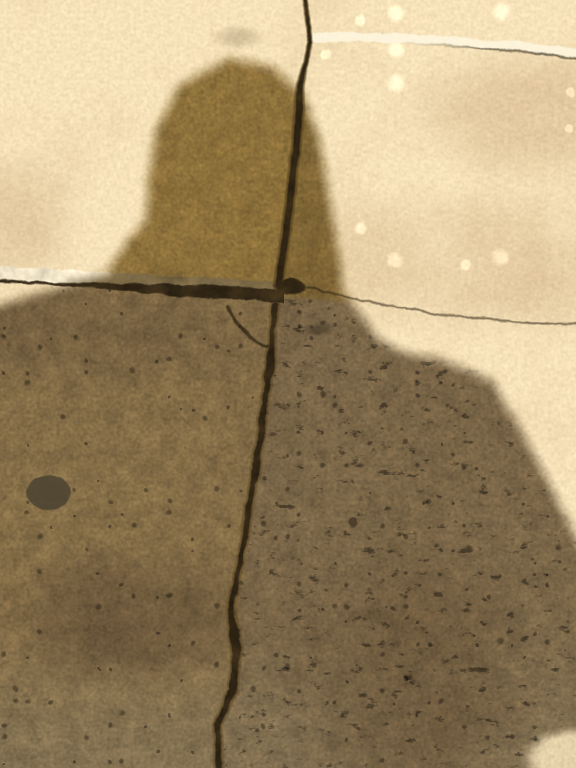
Give the GLSL for this texture, as a Shadertoy shader.

```glsl
#define SUN_COLOR vec3(.97, .89, .73)
#define TAN_COLOR vec3(.85, .74, .57)
#define HEAD_SHADE vec3(.55, .44, .23)
#define LEFT_SHADE vec3(.52, .43, .28)
#define RIGHT_SHADE vec3(.48, .40, .28)
#define DEEP_SHADE vec3(.42, .34, .23)
#define CRACK_COLOR vec3(.17, .13, .07)
#define PENUMBRA .013
#define GRAIN .13
#define JAGGEDNESS .006

const int COUNT = 23;
const vec2 outline[COUNT] = vec2[COUNT](
    vec2(-.1, -.1), vec2(-.1, .58), vec2(0, .603), vec2(.07, .624),
    vec2(.14, .645), vec2(.165, .685), vec2(.19, .715), vec2(.193, .765),
    vec2(.203, .83), vec2(.235, .89), vec2(.3, .924), vec2(.355, .912),
    vec2(.395, .875), vec2(.415, .82), vec2(.44, .675), vec2(.447, .62),
    vec2(.495, .557), vec2(.525, .541), vec2(.575, .532), vec2(.64, .505),
    vec2(.7, .4), vec2(.755, .29), vec2(.85, -.1));

vec2 hash2(vec2 p) {
    p = vec2(dot(p, vec2(127.1, 311.7)), dot(p, vec2(269.5, 183.3)));
    return fract(sin(p) * 43758.5);
}

float corner(vec2 i, vec2 f, vec2 o) { return dot(hash2(i + o) * 2. - 1., f - o); }

float gradientNoise(vec2 p) {
    vec2 i = floor(p), f = fract(p), u = f * f * (3. - 2. * f), e = vec2(0, 1);
    return mix(mix(corner(i, f, e.xx), corner(i, f, e.yx), u.x),
               mix(corner(i, f, e.xy), corner(i, f, e.yy), u.x), u.y);
}

float fbm(vec2 p) {
    float sum = 0., amp = .6;
    for (int i = 0; i < 4; i++, amp *= .55, p = p * 2.03 + 7.1) sum += amp * gradientNoise(p);
    return sum;
}

float segment(vec2 p, vec2 a, vec2 b) {
    vec2 d = b - a;
    return length(p - a - d * clamp(dot(p - a, d) / dot(d, d), 0., 1.));
}

// Distance to a polyline of six points, two per vector
float path(vec2 p, vec4 a, vec4 b, vec4 c) {
    float d = min(segment(p, a.xy, a.zw), segment(p, a.zw, b.xy));
    d = min(d, min(segment(p, b.xy, b.zw), segment(p, b.zw, c.xy)));
    return min(d, segment(p, c.xy, c.zw));
}

// Signed distance to the shadow outline, negative inside
float shadowDist(vec2 p) {
    float d = 1., side = 1.;
    for (int i = 0; i < COUNT; i++) {
        vec2 a = outline[i], b = outline[(i + 1) % COUNT];
        d = min(d, segment(p, a, b));
        if ((a.y > p.y) != (b.y > p.y) &&
            p.x < a.x + (b.x - a.x) * (p.y - a.y) / (b.y - a.y)) side = -side;
    }
    return d * side;
}

float stroke(float d, float halfWidth) {
    float aa = 1.2 / iResolution.y;
    return 1. - smoothstep(halfWidth - aa, halfWidth + aa, d);
}

float blob(vec2 p, vec2 center, vec2 radius) {
    return 1. - smoothstep(.3, 1.2, length((p - center) / radius));
}

// Randomly sized dots, one per cell
float specks(vec2 p, float cells, float density) {
    vec2 h = hash2(floor(p * cells));
    float d = length(fract(p * cells) - .3 - .4 * h);
    return step(h.x, density) * (1. - smoothstep(.1, .12 + .25 * h.y, d));
}

void mainImage(out vec4 fragColor, in vec2 fragCoord) {
    vec2 p = fragCoord / iResolution.y;
    float broad = fbm(p * 8.), mottle = fbm(p * 38.);
    float grain = gradientNoise(p * 230.) + .6 * gradientNoise(p * 125. + 9.);
    vec2 jag = vec2(fbm(p * 45.), fbm(p * 45. + 31.)) * JAGGEDNESS, q = p + jag;
    float upper = smoothstep(-.006, .006, p.y - .638 + .066 * p.x);
    float right = smoothstep(-.006, .006, p.x - .285 - .125 * p.y);

    // Sunlit concrete
    float tanned = .7 * blob(p, vec2(.7, .85), vec2(.2, .09)) + .6 * broad + .25 * mottle
        + .55 * blob(p, vec2(.62, .66), vec2(.3, .11)) + .6 * blob(p, vec2(0, .71), vec2(.1));
    vec3 sunlit = mix(SUN_COLOR, TAN_COLOR, clamp(tanned, 0., 1.));
    sunlit = mix(sunlit, vec3(.78, .7, .56), .7 * blob(q, vec2(.31, .951), vec2(.033, .016)));
    sunlit += .12 * specks(q, 22., .13) * right * upper;

    // Shaded concrete
    vec3 shaded = mix(LEFT_SHADE, RIGHT_SHADE, right);
    shaded = mix(shaded, vec3(.52, .45, .33), .8 - .8 * smoothstep(0., .22, p.y));
    float damp = .8 * blob(p, vec2(.16, .2), vec2(.17, .1)) + .6 * broad
        + .7 * blob(p, vec2(.53, .1), vec2(.17, .2)) + .5 * blob(p, vec2(.1, .57), vec2(.34, .09));
    shaded = mix(shaded, DEEP_SHADE, clamp(damp, 0., 1.));
    shaded = mix(shaded, HEAD_SHADE * (1. - .1 * right), upper);
    float pits = smoothstep(.13, .34, fbm(p * vec2(55, 90))) * (.2 + .8 * right);
    shaded *= 1. - (1. - upper) * (.4 * pits + .35 * specks(q, 65., .12));
    shaded *= 1. + .25 * mottle;

    // Cast shadow with a small opening of light in the corner
    float shade = 1. - smoothstep(-PENUMBRA, PENUMBRA, shadowDist(p + jag * .8));
    shade *= 1. - .85 * smoothstep(.1, .75, blob(q, vec2(.745, .012), vec2(.07, .045)));
    vec3 col = mix(sunlit, shaded, shade) * (1. + GRAIN * grain * mix(.55, 1.3, shade));

    // Stains and a pebble
    col = mix(col, vec3(.29, .26, .19), .85 * stroke(length((q - vec2(.063, .359)) * vec2(1, 1.3)), .029));
    col = mix(col, vec3(.22, .18, .12), .7 * stroke(length(q - vec2(.46, .32)), .006));
    col = mix(col, vec3(.25, .21, .15), .6 * blob(q, vec2(.415, .571), vec2(.021, .009)));

    // Joints and fractures
    float crack = min(
        path(q, vec4(.358, .603, .354, .551), vec4(.345, .479, .337, .414), vec4(.321, .323, .317, .29)),
        path(q, vec4(.317, .29, .301, .212), vec4(.308, .15, .302, .1), vec4(.283, .056, .286, -.01)));
    float seam = path(p + jag * .5, vec4(.396, 1.01, .404, .945), vec4(.391, .89, .387, .82), vec4(.376, .725, .363, .63));
    float branch = path(q, vec4(.297, .6, .305, .583), vec4(.319, .568, .335, .553), vec4(.345, .549, .354, .549));
    float ledge = q.y - .635 + .055 * q.x;
    float hairline = abs(q.y - .578 - .374 * (.76 - q.x) * (.76 - q.x));
    float top = q.y - .946 + .2 * (q.x - .42) * (q.x - .42);

    // Pale slab rims
    vec3 rim = mix(vec3(.98, .94, .84), vec3(.47, .41, .29), shade) * (1. + .5 * mottle);
    col = mix(col, rim, .8 * stroke(abs(ledge - .01), .008) * step(p.x, .36));
    col = mix(col, vec3(1, .97, .88), .85 * stroke(abs(top - .006), .006) * step(.405, p.x));

    // Brown dirt, then dark openings
    float gap = .0035 + .006 * max(0., gradientNoise(p * vec2(14, 22)) + .1);
    float tall = 1. - smoothstep(.86, .93, p.y);
    float dirt = max(.55 * stroke(crack, gap + .003), .7 * stroke(seam, .0035 + .004 * tall));
    col = mix(col, vec3(.35, .27, .12), dirt);
    float dark = max(stroke(crack, gap), stroke(seam, .002 + .0025 * tall));
    dark = max(dark, stroke(abs(ledge), mix(.002, .0085, smoothstep(.06, .27, p.x))) * step(p.x, .37));
    dark = max(dark, stroke(length((q - vec2(.378, .627)) * vec2(.5, 1)), .01));
    dark = max(dark, max(.8 * stroke(branch, .0022), .6 * stroke(hairline, .0014) * step(.38, p.x)));
    dark = max(dark, .65 * stroke(abs(top), .0015) * smoothstep(.5, .68, p.x));
    fragColor = vec4(clamp(mix(col, CRACK_COLOR * (1. + mottle), dark * .92), 0., 1.), 1);
}
```
